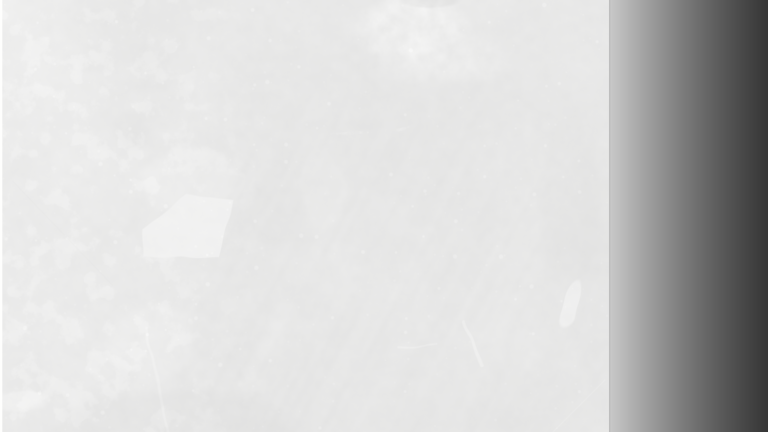
Reproduce this background procedurally as a WebGL 1 fragment shader.

```glsl
precision highp float;
// Pale, worn plaster sheet beside a dark metallic strip on the right.
// Layered value noise makes the mottling; warped ellipses, a cut polygon
// and thin segments add the flakes and scratches. Units: canvas height = 1.
uniform vec2 u_resolution;

float hash(vec2 p) {
  return fract(sin(dot(p, vec2(127.1, 311.7))) * 43758.5453);
}

float noise(vec2 p) {
  vec2 i = floor(p), f = fract(p);
  f = f * f * (3.0 - 2.0 * f);
  return mix(mix(hash(i), hash(i + vec2(1.0, 0.0)), f.x),
             mix(hash(i + vec2(0.0, 1.0)), hash(i + 1.0), f.x), f.y);
}

float fbm(vec2 p) {
  float sum = 0.0, gain = 0.5;
  for (int i = 0; i < 5; i++) {
    sum += gain * noise(p);
    p = mat2(1.6, 1.2, -1.2, 1.6) * p + 7.3;
    gain *= 0.5;
  }
  return sum;
}

// Coverage of an ellipse whose rim fades over a relative width
float blob(vec2 p, vec2 center, vec2 radius, float fade) {
  return 1.0 - smoothstep(1.0 - fade, 1.0 + fade, length((p - center) / radius));
}

// Coverage of a thin straight stroke
float stroke(vec2 p, vec2 a, vec2 b, float width, float soft) {
  vec2 ab = b - a;
  float d = length(p - a - ab * clamp(dot(p - a, ab) / dot(ab, ab), 0.0, 1.0));
  return 1.0 - smoothstep(width - soft, width + soft, d);
}

// Five-sided flake with a notched upper edge
float flake(vec2 q, float soft) {
  float d = max(-q.x - 0.10, -q.y - 0.067);
  d = max(d, dot(q, vec2(0.966, -0.259)) - 0.087);
  d = max(d, dot(q, vec2(-0.62, 0.78)) - 0.062);
  d = max(d, dot(q, vec2(0.19, 0.98)) - 0.079);
  return 1.0 - smoothstep(-soft, soft, d);
}

// Sparse pale dots, one candidate per cell
float specks(vec2 p, float scale, float soft) {
  vec2 cell = floor(p * scale), f = fract(p * scale);
  vec2 spot = 0.25 + 0.5 * vec2(hash(cell + 3.1), hash(cell + 8.7));
  float size = 0.05 + 0.09 * hash(cell + 5.5);
  float dotMask = 1.0 - smoothstep(size - soft * scale, size + soft * scale, length(f - spot));
  return dotMask * step(0.91, hash(cell));
}

float plaster(vec2 p, float px) {
  float grain = fbm(p * 45.0) - 0.48;
  vec2 w = p + 0.03 * (vec2(fbm(p * 14.0), fbm(p * 14.0 + 31.0)) - 0.48);
  float soft = max(px, 0.0025);

  // Broad light from the left, then mottling
  float v = 0.904 + 0.018 * (1.0 - smoothstep(0.0, 0.65, p.x));
  v += 0.008 * smoothstep(0.45, 1.0, p.y);
  v += 0.025 * (fbm(p * 5.0) - 0.48) + 0.018 * grain;
  float rough = smoothstep(0.52, 0.68, fbm(p * 28.0 + 4.0));
  v += 0.016 * rough * (1.0 - smoothstep(0.3, 0.75, p.x));

  // Fine slanted brushing in the lower middle
  vec2 along = vec2(p.x * 0.88 - p.y * 0.47, p.x * 0.47 + p.y * 0.88);
  float brush = noise(along * vec2(75.0, 5.0)) - 0.5;
  v += 0.010 * brush * blob(p, vec2(0.85, 0.32), vec2(0.5, 0.42), 0.5);

  // Dull stains
  v -= 0.012 * blob(w, vec2(0.30, 0.86), vec2(0.11, 0.18), 0.6);
  v -= 0.010 * blob(w, vec2(0.31, 0.70), vec2(0.04, 0.04), 0.4);
  v -= 0.012 * blob(w, vec2(0.40, 0.0), vec2(0.27, 0.09), 0.2);
  v -= 0.007 * blob(w, vec2(1.32, 0.53), vec2(0.07, 0.20), 0.2);

  // Pale worn areas
  float worn = blob(w, vec2(0.95, 0.93), vec2(0.125, 0.075), 0.3);
  worn = max(worn, 0.7 * blob(w, vec2(1.01, 0.87), vec2(0.14, 0.055), 0.5));
  v += worn * (0.024 + 0.03 * grain);
  v -= 0.03 * blob(p, vec2(0.995, 1.0), vec2(0.065, 0.018), 0.2);
  v += 0.013 * blob(w, vec2(0.44, 0.58), vec2(0.115, 0.075), 0.15);
  v += 0.010 * blob(w, vec2(0.35, 0.21), vec2(0.10, 0.085), 0.15);
  v += 0.020 * blob(w, vec2(0.05, 0.07), vec2(0.065, 0.025), 0.2);
  v += 0.007 * blob(w, vec2(0.75, 0.56), vec2(0.05, 0.09), 0.15);
  v += 0.008 * stroke(w, vec2(0.58, 0.11), vec2(0.66, 0.27), 0.025, 0.012);

  // Crisp flakes
  vec2 nick = p + 0.010 * (vec2(noise(p * 24.0), noise(p * 24.0 + 9.0)) - 0.5);
  v = mix(v, 0.948 + 0.012 * grain, 0.9 * flake(nick - vec2(0.433, 0.472), soft));
  vec2 sliver = nick - vec2(1.321, 0.297);
  sliver.x -= 0.3 * sliver.y;
  v += 0.032 * blob(sliver, vec2(0.0), vec2(0.019, 0.052), 0.12);

  // Scratches
  v += 0.024 * stroke(nick, vec2(1.076, 0.255), vec2(1.112, 0.155), 0.004, soft);
  v += 0.020 * stroke(nick, vec2(0.92, 0.195), vec2(1.01, 0.202), 0.002, soft);
  v += 0.016 * stroke(nick, vec2(0.34, 0.24), vec2(0.385, 0.0), 0.003, soft);
  v += 0.014 * stroke(p, vec2(1.28, 0.0), vec2(1.40, 0.12), 0.001, soft);
  v += 0.020 * rough * stroke(nick, vec2(0.62, 0.675), vec2(0.95, 0.705), 0.004, soft);
  v -= 0.010 * stroke(p, vec2(0.03, 0.58), vec2(0.26, 0.34), 0.001, soft);
  v += 0.022 * specks(p, 28.0, px) + 0.014 * specks(p + 2.7, 50.0, px);
  return v;
}

void main() {
  float px = 1.0 / u_resolution.y;
  vec2 p = gl_FragCoord.xy * px;
  float x = gl_FragCoord.x / u_resolution.x;

  // Sheet with a white left margin
  float v = mix(0.995, plaster(p, px), smoothstep(0.002, 0.004, x));
  vec3 color = v * vec3(1.0, 1.0, 0.998);

  // Metallic strip, with a narrow shadow at its joint
  float t = clamp((x - 0.793) / 0.207, 0.0, 1.0);
  float metal = 0.79 - 0.72 * t + 0.14 * t * t;
  metal -= 0.06 * (1.0 - smoothstep(0.0, 0.015, t));
  float aa = 0.7 / u_resolution.x;
  color = mix(color, vec3(metal), smoothstep(0.793 - aa, 0.793 + aa, x));
  gl_FragColor = vec4(color, 1.0);
}
```
